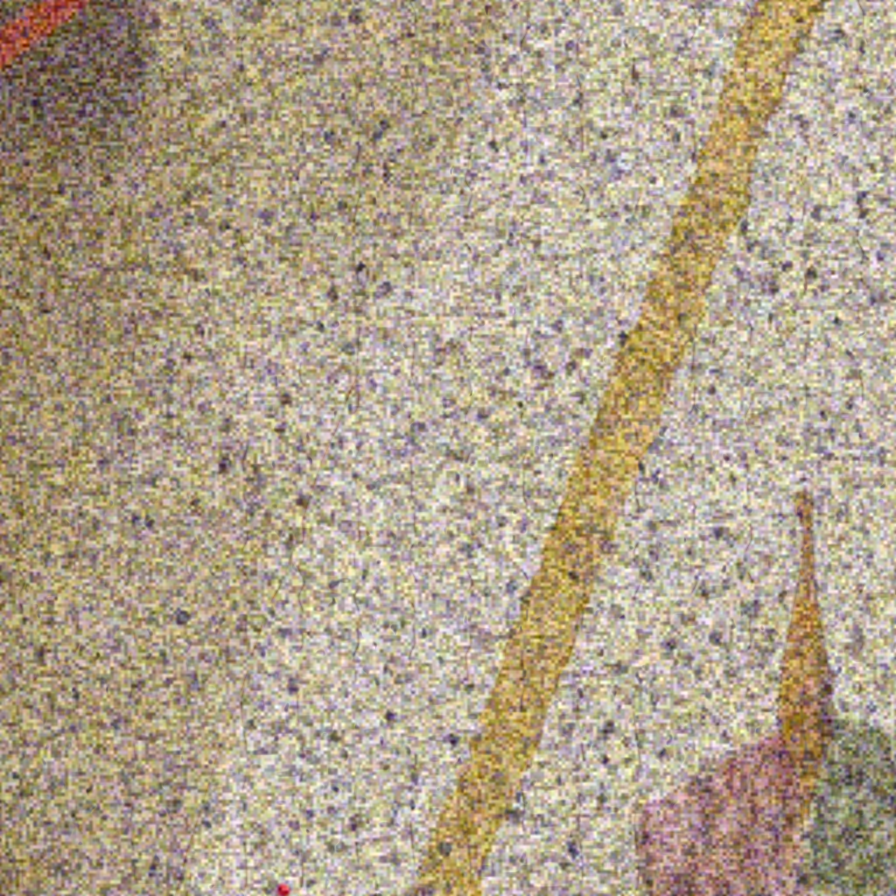
Write a Shadertoy shader that draws this texture.

```glsl
float hash(vec2 p) {
    vec3 q = fract(vec3(p.xyx) * 0.1031);
    q += dot(q, q.yzx + 33.33);
    return fract((q.x + q.y) * q.z);
}

float noise(vec2 p) {
    vec2 i = floor(p), f = fract(p);
    f = f * f * (3.0 - 2.0 * f);
    return mix(mix(hash(i), hash(i + vec2(1, 0)), f.x),
               mix(hash(i + vec2(0, 1)), hash(i + vec2(1, 1)), f.x), f.y);
}

float fbm(vec2 p) {
    float sum = 0.0, amp = 0.5;
    for (int i = 0; i < 4; i++) {
        sum += amp * noise(p);
        p = p * 2.03 + 17.7;
        amp *= 0.5;
    }
    return sum / 0.9375;
}

// 1 where d is negative, with a soft edge
float fill(float d, float soft) {
    return 1.0 - smoothstep(-soft, soft, d);
}

// Scattered specks, one candidate per cell
float specks(vec2 p, float cells, float radius, float density, float seed) {
    vec2 g = p * cells, id = floor(g);
    float cover = 0.0;
    for (int y = -1; y <= 1; y++)
    for (int x = -1; x <= 1; x++) {
        vec2 c = id + vec2(x, y);
        vec2 jitter = vec2(hash(c + seed), hash(c + seed + 41.3));
        float size = radius * cells * mix(0.6, 1.25, hash(c + seed + 7.9));
        float present = step(hash(c + seed + 83.1), density);
        float strength = mix(0.35, 1.0, hash(c + seed + 29.5));
        vec2 d = (g - c - jitter) * vec2(1.0, 0.75);
        cover = max(cover, present * strength * fill(length(d) - size, size * 0.7));
    }
    return cover;
}

// Broken dark threads running vertically
float threads(vec2 p, float count) {
    float x = p.x + 0.008 * (noise(vec2(p.y * 60.0, 3.0)) - 0.5);
    float d = abs(fract(x * count + 0.13) - 0.5) / count;
    float dashes = smoothstep(0.35, 0.8, noise(vec2(floor(x * count + 0.13) * 7.0, p.y * 90.0)));
    return fill(d - 0.0012, 0.0022) * dashes;
}

// Pale ground, shaded tan side and dark upper corner
vec3 ground(vec2 p, float border, float wobble) {
    vec3 pale = vec3(0.785, 0.75, 0.675), tan_ = vec3(0.70, 0.64, 0.52);
    vec3 olive = vec3(0.51, 0.42, 0.27), plum = vec3(0.38, 0.31, 0.30);
    float cloud = fbm(p * 5.0);
    float side = fill(p.x - border, 0.035);
    float lit = exp(-pow((p.y - 0.56) / 0.15, 2.0)) * smoothstep(0.12, 0.35, p.x);
    vec3 col = mix(pale, tan_, side * (1.0 - 0.75 * lit));
    float shade = smoothstep(0.27, -0.04, p.x + 0.25 * (cloud - 0.5) + 0.14 * (1.0 - p.y));
    col = mix(col, olive, 0.85 * shade);
    float corner = fill(p.x - 0.165 + wobble, 0.015) * smoothstep(0.75, 0.92, p.y + 0.1 * (cloud - 0.5));
    col = mix(col, plum, 0.7 * corner);
    float slash = abs(p.y - 0.945 - 0.68 * p.x + wobble) - 0.020;
    return mix(col, vec3(0.67, 0.30, 0.24), 0.85 * fill(slash, 0.007) * fill(p.x - 0.10, 0.01));
}

// Ochre ribbon with ragged darker rims
vec3 ribbon(vec3 col, vec2 p, float wobble) {
    float d = abs(p.x - 0.497 - 0.385 * p.y + wobble) - 0.035;
    d += 0.010 * (noise(p * 65.0) - 0.5);
    vec3 ochre = mix(vec3(0.66, 0.53, 0.27), vec3(0.81, 0.72, 0.48), fbm(p * 40.0));
    col = mix(col, ochre, 0.95 * fill(d, 0.006));
    float rim = noise(p * 45.0 + 5.0);
    return mix(col, vec3(0.57, 0.42, 0.21), 0.7 * rim * fill(abs(d + 0.002) - 0.0015, 0.004));
}

// Rose and green mounds with an orange spire between them
vec3 cluster(vec3 col, vec2 p, float wobble) {
    float streak = noise(p * vec2(75.0, 22.0));
    vec3 rose = mix(vec3(0.50, 0.32, 0.30), vec3(0.80, 0.65, 0.59), streak);
    rose = mix(rose, vec3(0.57, 0.31, 0.35), 0.5 * smoothstep(0.08, 0.17, p.y));
    float mound = max(max(0.715 - p.x, p.x - 0.905), p.y - 0.11 - 0.55 * (p.x - 0.73));
    col = mix(col, rose, 0.85 * fill(mound + wobble, 0.012));
    vec3 moss = mix(vec3(0.30, 0.29, 0.23), vec3(0.72, 0.71, 0.58), fbm(p * 45.0));
    float bush = max(0.895 - p.x, p.y - 0.20 + 0.35 * (p.x - 0.95));
    col = mix(col, moss, 0.9 * fill(bush + 2.0 * wobble, 0.012));
    float t = clamp((p.y - 0.09) / 0.34, 0.0, 1.0);
    float belly = 0.004 + 0.027 * smoothstep(0.0, 0.35, t) * (1.0 - smoothstep(0.3, 0.95, t));
    float spire = max(abs(p.x - 0.9 + 0.3 * wobble) - belly, abs(p.y - 0.265) - 0.175);
    spire = min(spire, length((p - vec2(0.897, 0.435)) * vec2(1.0, 0.6)) - 0.010);
    vec3 amber = mix(vec3(0.68, 0.50, 0.26), vec3(0.42, 0.32, 0.26), smoothstep(0.903, 0.925, p.x));
    col = mix(col, amber, 0.85 * fill(spire, 0.005));
    return mix(col, vec3(0.40, 0.27, 0.19), 0.5 * fill(abs(spire) - 0.001, 0.004));
}

// Fine woven grain with separate colour channels
vec3 grain(vec2 p) {
    float luma = noise(p * 256.0 + 311.0) - 0.5;
    float weave = noise(p * vec2(110.0, 256.0) + 37.0) - 0.5;
    float warm = noise(p * 200.0 + 91.0) - 0.5;
    float rosy = noise(p * 180.0 + 173.0) - 0.5;
    float patches = noise(p * 75.0 + 57.0) - 0.5;
    return vec3(0.34 * luma + 0.16 * weave) + warm * vec3(0.06, 0.04, -0.22)
         + rosy * vec3(0.07, -0.09, 0.07) + patches * vec3(0.03, 0.02, -0.12);
}

void mainImage(out vec4 fragColor, in vec2 fragCoord) {
    vec2 p = fragCoord / iResolution.xy;
    float wobble = 0.024 * (fbm(p * 13.0) - 0.5);
    float border = 0.195 + 0.30 * p.y + 0.09 * p.y * p.y;
    vec3 col = ground(p, border + wobble, wobble);

    // Thin brown outline along the lower border
    float outline = fill(abs(p.x - border + 0.5 * wobble) - 0.001, 0.003) * fill(p.y - 0.61, 0.03);
    col = mix(col, vec3(0.50, 0.36, 0.21), 0.9 * outline * noise(p * 50.0));
    col = ribbon(col, p, wobble);
    col = cluster(col, p, wobble);
    col = mix(col, vec3(0.76, 0.17, 0.24), fill(length(p - vec2(0.316, 0.006)) - 0.007, 0.004));

    // Ragged specks, smudges and threads
    vec3 ink = vec3(0.28, 0.23, 0.29);
    vec2 q = p + 0.007 * (vec2(noise(p * 130.0), noise(p * 130.0 + 47.0)) - 0.5);
    col = mix(col, ink, 0.8 * specks(q, 26.0, 0.0050, 0.5, 11.0));
    col = mix(col, ink, 0.5 * specks(q, 50.0, 0.0036, 0.5, 67.0));
    float smudge = smoothstep(0.58, 0.9, noise(p * vec2(70.0, 125.0) + 19.0));
    col = mix(col, vec3(0.47, 0.39, 0.41), 0.45 * smudge);
    col = mix(col, vec3(0.42, 0.33, 0.28), 0.55 * threads(p, 16.0));
    fragColor = vec4(clamp(col + grain(p), 0.0, 1.0), 1.0);
}
```
